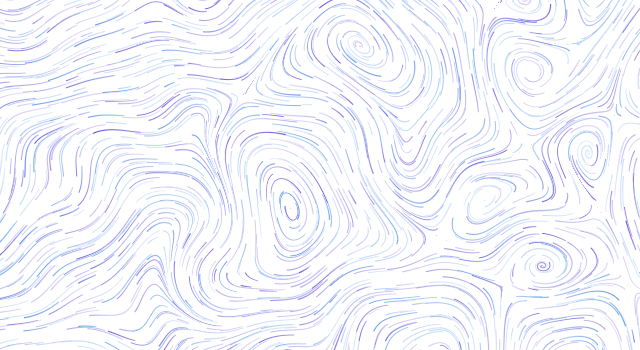
A Shadertoy shader for this pattern:

```glsl
// Fine blue and violet strokes following a swirling flow field on white.

const vec3 PAPER = vec3(1.0);
const vec3 SKY_BLUE = vec3(0.33, 0.59, 0.92);
const vec3 VIOLET = vec3(0.37, 0.27, 0.85);

const int WAVES = 9;
const int STEPS = 23;
const float STEP_LENGTH = 0.008;
const float SEED_CELL = 0.04;
const float SWIRL_ANGLE = 1.46;

vec3 hash3(vec2 cell, float salt) {
    vec3 q = fract(vec3(cell.xyx + salt) * vec3(0.1031, 0.1030, 0.0973));
    q += dot(q, q.yxz + 33.33);
    return fract((q.xxy + q.yzz) * q.zyx);
}

vec2 rotate(vec2 v, float angle) {
    float c = cos(angle), s = sin(angle);
    return vec2(c * v.x - s * v.y, s * v.x + c * v.y);
}

// Unit flow direction in xy, its divergence in z.
vec3 flow(vec2 p) {
    // A steady drift on the left loosens the whirls into wavy currents.
    vec2 slope = vec2(1.0, -1.6) * (1.0 - smoothstep(0.25, 1.0, p.x));
    mat2 bend = mat2(0.0);
    for (int i = 0; i < WAVES; i++) {
        float n = float(i);
        float frequency = 6.5 + 0.28 * n * n;
        float weight = 1.0 - 0.055 * n;
        vec2 dir = rotate(vec2(1.0, 0.0), n * 2.4);
        float phase = dot(p, dir) * frequency + n * n * 1.7;
        slope += weight * cos(phase) * dir;
        bend -= weight * frequency * sin(phase) * outerProduct(dir, dir);
    }
    float steepness = max(dot(slope, slope), 0.01);
    vec2 along = rotate(slope, SWIRL_ANGLE) * inversesqrt(steepness);
    vec2 turn = bend * vec2(-along.y, along.x);
    float divergence = (slope.x * turn.y - slope.y * turn.x) / steepness;
    return vec3(along, divergence);
}

// Stroke colour in rgb, opacity in a, for the seed in the cell around p.
vec4 strokeAt(vec2 p, vec2 along, float travelled, float stretch, float pixel) {
    vec2 cell = floor(p / SEED_CELL);
    vec3 place = hash3(cell, 11.0);
    vec3 style = hash3(cell, 57.0);
    vec2 offset = (cell + mix(vec2(0.2), vec2(0.8), place.xy)) * SEED_CELL - p;

    float ahead = dot(offset, along);
    float across = abs(dot(offset, vec2(-along.y, along.x))) * stretch;
    float age = travelled - ahead;
    float reach = mix(0.03, 0.165, place.z);
    float width = mix(0.0023, 0.0035, style.x);

    float body = clamp(0.5 + (0.5 * width - across) / pixel, 0.0, 1.0);
    float ends = clamp(0.5 + min(age, reach - age) / pixel, 0.0, 1.0);
    float near = step(abs(ahead), 0.6 * STEP_LENGTH);
    float fade = mix(1.0, 0.6, clamp(age / reach, 0.0, 1.0));
    float strength = mix(0.28, 0.95, style.y * style.y) * fade;

    vec3 ink = mix(SKY_BLUE, VIOLET, smoothstep(0.25, 0.8, style.z));
    return vec4(ink, body * ends * near * strength);
}

void mainImage(out vec4 fragColor, in vec2 fragCoord) {
    float pixel = 1.0 / iResolution.y;
    vec2 p = fragCoord * pixel;
    vec4 stroke = vec4(PAPER, 0.0);
    float logStretch = 0.0;

    // Walk upstream and keep the strongest stroke that passes through here.
    for (int i = 0; i < STEPS; i++) {
        vec3 here = flow(p);
        float stretch = exp(clamp(logStretch, -1.0, 1.5));
        vec4 found = strokeAt(p, here.xy, float(i) * STEP_LENGTH, stretch, pixel);
        if (found.a > stroke.a) stroke = found;

        vec3 middle = flow(p - 0.5 * STEP_LENGTH * here.xy);
        p -= STEP_LENGTH * middle.xy;
        logStretch += STEP_LENGTH * clamp(middle.z, -60.0, 60.0);
    }

    fragColor = vec4(mix(PAPER, stroke.rgb, stroke.a), 1.0);
}
```
